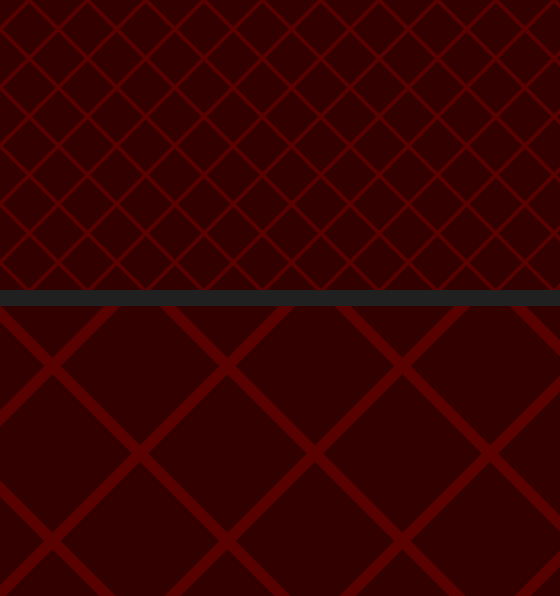
Top, the full canvas; bottom, a detail of the centre.
This pattern is drawn by a WebGL 2 fragment shader. Its source:

```glsl
#version 300 es
precision highp float;
// Diamond lattice: two families of diagonal red lines over a dark maroon ground.
// Rotated cell coordinates are folded with fract to get the distance to the
// nearest line of each family, then both line coverages are merged.

uniform vec2 u_resolution;
out vec4 outColor;

const float CELLS_ACROSS = 9.6;   // diamonds per canvas width
const float LINE_WIDTH = 0.092;   // share of the spacing between parallel lines
const vec3 GROUND = vec3(0.20, 0.0, 0.0);
const vec3 LINE = vec3(0.34, 0.0, 0.0);

// Coverage of lines centred midway between whole numbers.
float lineCoverage(float coord, float width, float pixel) {
    float dist = abs(fract(coord) - 0.5);
    return clamp((0.5 * width - dist) / pixel + 0.5, 0.0, 1.0);
}

// Union of the rising and the falling diagonals.
float lattice(vec2 cell, float width, float pixel) {
    float falling = lineCoverage(cell.x - cell.y, width, pixel);
    float rising = lineCoverage(cell.x + cell.y, width, pixel);
    return 1.0 - (1.0 - falling) * (1.0 - rising);
}

void main() {
    // Square cells, counted from the top left corner
    float scale = CELLS_ACROSS / u_resolution.x;
    vec2 fromTop = vec2(gl_FragCoord.x, u_resolution.y - gl_FragCoord.y);
    vec2 cell = fromTop * scale;

    // One pixel measured across a diagonal line
    float pixel = sqrt(2.0) * scale;

    float coverage = lattice(cell, LINE_WIDTH, pixel);
    outColor = vec4(mix(GROUND, LINE, coverage), 1.0);
}
```
